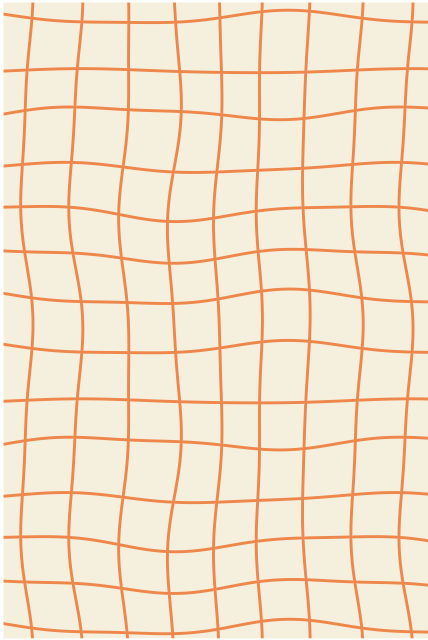
Reproduce this pattern procedurally as a Shadertoy shader.

```glsl
// Wavy hand-drawn check: a square tile of seven bent rows and seven bent columns.
// Each line is a rest position plus two sine harmonics with the period of the tile,
// so the tile repeats seamlessly; a thin white margin frames three sides.
#define CANVAS_WIDTH 512.0   // design units across the canvas
#define TILE 395.0           // tile side in design units
#define LINES 7              // lines per tile in each direction
#define LINE_WIDTH 3.5
#define MARGIN_LEFT 4.2
#define MARGIN_TOP 3.0
#define MARGIN_BOTTOM 2.0
#define CREAM vec3(0.96, 0.94, 0.87)
#define ORANGE vec3(0.935, 0.53, 0.295)
#define WHITE vec3(0.995)

// Rest positions of the lines within a tile
const float ROW_REST[LINES] = float[](21.4, 84.8, 134.8, 200.8, 254.0, 305.2, 356.3);
const float COLUMN_REST[LINES] = float[](31.6, 90.4, 149.8, 208.6, 261.1, 310.3, 366.0);

// Bend amplitudes: cos and sin of the first harmonic, then of the second
const vec4 ROW_BEND[LINES] = vec4[](
    vec4(-5.3,  5.0, 0.2,  1.9),
    vec4( 0.1, -2.4, 0.3, -0.1),
    vec4( 2.2, -6.3, 0.2, -2.2),
    vec4(-3.1, -4.7, 1.3, -0.2),
    vec4(-8.4, -2.4, 2.3,  0.6),
    vec4(-7.4,  0.3, 2.1,  1.5),
    vec4(-6.4,  4.9, 0.4,  2.5));
const vec4 COLUMN_BEND[LINES] = vec4[](
    vec4( 6.3,  1.4, 1.5, -1.4),
    vec4( 7.0,  2.5, 1.7, -1.4),
    vec4( 3.2,  5.0, 0.9, -1.7),
    vec4(-0.2,  7.5, 0.1, -2.0),
    vec4( 1.1,  4.5, 0.3, -1.3),
    vec4( 2.6,  1.0, 0.9, -1.2),
    vec4( 4.3, -0.4, 0.4, -0.8));

// Distance to a bent line; the slope turns axial offset into true distance
float bentLineDistance(float along, float across, float rest, vec4 bend) {
    float k = 6.2831853 / TILE;
    float a = along * k;
    vec4 wave = vec4(cos(a), sin(a), cos(2.0 * a), sin(2.0 * a));
    vec4 waveSlope = k * vec4(-wave.y, wave.x, -2.0 * wave.w, 2.0 * wave.z);
    float offset = across - rest - dot(bend, wave);
    offset = mod(offset + 0.5 * TILE, TILE) - 0.5 * TILE;
    float slope = dot(bend, waveSlope);
    return abs(offset) * inversesqrt(1.0 + slope * slope);
}

// Antialiased fill: signed inside depth over the pixel size
float coverage(float depth, float pixel) {
    return clamp(0.5 + depth / pixel, 0.0, 1.0);
}

void mainImage(out vec4 fragColor, in vec2 fragCoord) {
    float pixel = CANVAS_WIDTH / iResolution.x;
    float height = iResolution.y * pixel;
    // Design space, with y running down from the top edge
    vec2 p = vec2(fragCoord.x, iResolution.y - fragCoord.y) * pixel;

    // Nearest row or column
    float nearest = TILE;
    for (int i = 0; i < LINES; i++) {
        float row = bentLineDistance(p.x, p.y, ROW_REST[i], ROW_BEND[i]);
        float column = bentLineDistance(p.y, p.x, COLUMN_REST[i], COLUMN_BEND[i]);
        nearest = min(nearest, min(row, column));
    }
    vec3 color = mix(CREAM, ORANGE, coverage(0.5 * LINE_WIDTH - nearest, pixel));

    // White margin on the left, top and bottom
    float inside = min(p.x - MARGIN_LEFT, min(p.y - MARGIN_TOP, height - MARGIN_BOTTOM - p.y));
    color = mix(WHITE, color, coverage(inside, pixel));
    fragColor = vec4(color, 1.0);
}
```
